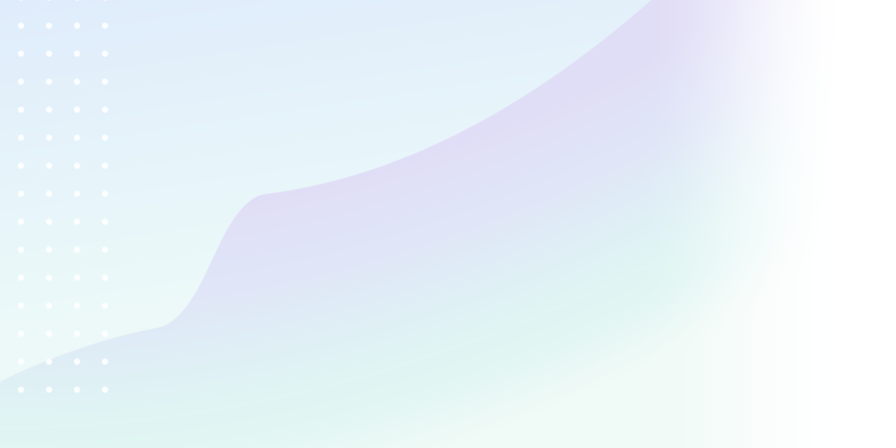
Write a WebGL 2 fragment shader that draws this background.

```glsl
#version 300 es
precision highp float;
// Pastel backdrop: pale blue sky, a lavender-to-mint wave fading to white, and a grid of dots.

#define DOT_SPACING 0.0625
#define DOT_RADIUS 0.0068
#define DOT_ORIGIN vec2(0.0469, 0.1302)
#define DOT_LAST vec2(3.0, 14.0)
#define DOT_OPACITY 0.9
#define BEND_SOFTNESS 0.104
#define BAND_CURVE 0.173
#define FADE_START 1.43
#define FADE_END 1.90

uniform vec2 u_resolution;
out vec4 outColor;

const vec3 WHITE = vec3(1.0);
const vec3 SKY_BLUE = vec3(0.875, 0.924, 0.984);
const vec3 SKY_PALE = vec3(0.904, 0.957, 0.980);
const vec3 SKY_MINT = vec3(0.928, 0.978, 0.974);
const vec3 LILAC = vec3(0.878, 0.866, 0.965);
const vec3 PERIWINKLE = vec3(0.878, 0.896, 0.969);
const vec3 ICE = vec3(0.874, 0.936, 0.962);
const vec3 MINT = vec3(0.880, 0.963, 0.954);
const vec3 CREAM = vec3(0.943, 0.980, 0.966);

float smoothMin(float a, float b, float k) {
    float h = max(k - abs(a - b), 0.0) / k;
    return min(a, b) - 0.25 * h * h * k;
}

float smoothMax(float a, float b, float k) {
    return -smoothMin(-a, -b, k);
}

// Height of the wave crest: a low shoulder, a steep rise, a long sweep
float crest(float x) {
    float shoulder = 0.1484 + 0.49 * x - 0.4224 * x * x;
    float rise = 0.4375 + 2.1 * (x - 0.4818);
    float u = x - 0.599;
    float sweep = 0.5677 + 0.1316 * u + 0.438 * u * u;
    return smoothMin(sweep, smoothMax(shoulder, rise, BEND_SOFTNESS), BEND_SOFTNESS);
}

vec3 skyColor(vec2 p) {
    float t = 1.0 - p.y + 0.15 * p.x;
    vec3 color = mix(SKY_BLUE, SKY_PALE, clamp(t / 0.42, 0.0, 1.0));
    return mix(color, SKY_MINT, clamp((t - 0.42) / 0.33, 0.0, 1.0));
}

// Bands bow downward to the left, then dissolve to white on the right
vec3 waveColor(vec2 p) {
    float t = 1.0 - p.y + BAND_CURVE * p.x * p.x;
    vec3 color = mix(LILAC, PERIWINKLE, smoothstep(0.44, 0.68, t));
    color = mix(color, ICE, smoothstep(0.64, 0.86, t));
    color = mix(color, MINT, smoothstep(0.80, 1.00, t));
    color = mix(color, CREAM, smoothstep(0.99, 1.20, t));
    return mix(color, WHITE, smoothstep(FADE_START, FADE_END, p.x));
}

float dotDistance(vec2 p) {
    vec2 cell = floor((p - DOT_ORIGIN) / DOT_SPACING + 0.5);
    vec2 center = DOT_ORIGIN + DOT_SPACING * clamp(cell, vec2(0.0), DOT_LAST);
    return length(p - center) - DOT_RADIUS;
}

void main() {
    // Canvas height is one unit; width spans two
    vec2 p = gl_FragCoord.xy / u_resolution * vec2(2.0, 1.0);
    float edge = 1.0 / u_resolution.y;

    // Divide by the slope to get an even edge width along the crest
    float slope = (crest(p.x + 0.002) - crest(p.x - 0.002)) / 0.004;
    float crestDistance = (p.y - crest(p.x)) / sqrt(1.0 + slope * slope);
    float wave = 1.0 - smoothstep(-edge, edge, crestDistance);
    vec3 color = mix(skyColor(p), waveColor(p), wave);

    float dots = 1.0 - smoothstep(-edge, edge, dotDistance(p));
    color = mix(color, WHITE, dots * DOT_OPACITY);
    outColor = vec4(color, 1.0);
}
```
